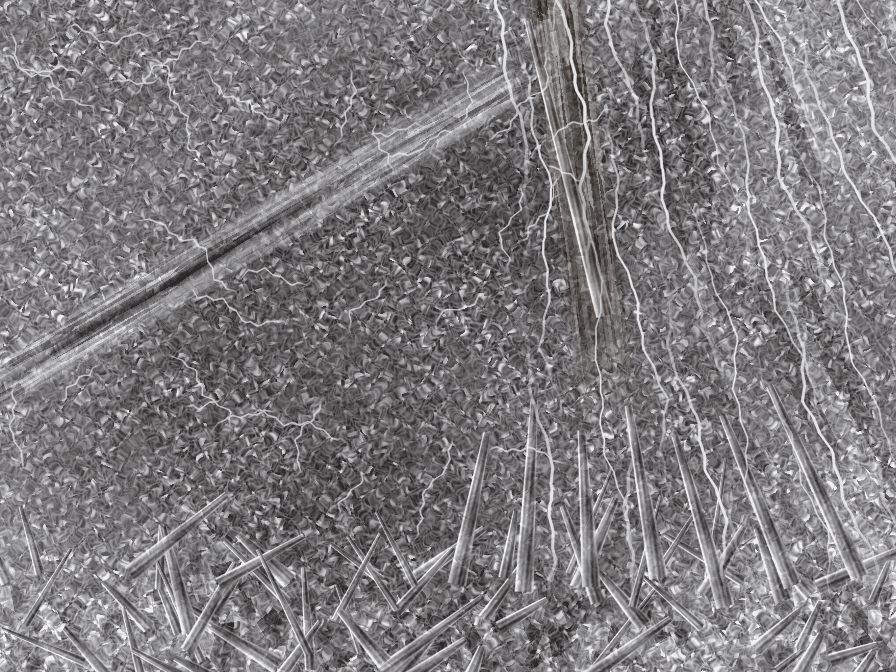
A WebGL 1 fragment shader for this texture:

```glsl
precision highp float;
// Sheet of frosted ice: fine cellular grain, two streaked fracture bands,
// a fan of jagged cracks on the right and crystal shards along the bottom.
// Brightness is layered as one value, then tinted warm in the darks.
uniform vec2 u_resolution;

float hash(vec2 p) {
  return fract(sin(dot(p, vec2(127.1, 311.7))) * 43758.5);
}

// x: distance to the nearest cell point, y: random value of that cell
vec2 cells(vec2 p) {
  vec2 base = floor(p);
  vec2 best = vec2(9.0, 0.0);
  for (int j = -1; j <= 1; j++) {
    for (int i = -1; i <= 1; i++) {
      vec2 id = base + vec2(float(i), float(j));
      vec2 point = id + vec2(hash(id), hash(id + 57.3));
      float d = distance(p, point);
      if (d < best.x) best = vec2(d, hash(id + 19.7));
    }
  }
  return best;
}

// Coverage of a shape of half width w, softened over a pixel
float cover(float d, float w) {
  float blur = 0.8 / u_resolution.y;
  return 1.0 - smoothstep(w - blur, w + blur, abs(d));
}

// Layered triangle waves for the jagged path of a crack
float jag(float t, float seed) {
  vec3 wave = abs(fract(t * vec3(2.1, 6.3, 21.0) + seed * vec3(7.0, 13.0, 29.0)) - 0.5) - 0.25;
  return dot(wave, vec3(1.0, 0.4, 0.13));
}

// Coordinates along and across an axis
vec2 local(vec2 p, vec2 start, vec2 dir) {
  p -= start;
  return vec2(dot(p, dir), dot(p, vec2(-dir.y, dir.x)));
}

float streaks(vec2 q) {
  return 0.55 * cells(q * vec2(7.0, 230.0)).y + 0.45 * cells(q * vec2(11.0, 95.0) + 9.0).y;
}

// Tapered crystal with a lit and a shaded side; ice holds tone and clearness
void shard(inout vec2 ice, vec2 p, vec2 foot, vec2 tip, float w) {
  float len = distance(foot, tip);
  vec2 q = local(p, foot, (tip - foot) / len);
  float halfWidth = w * (1.0 - 0.6 * clamp(q.x / len, 0.0, 1.0));
  float side = q.y / halfWidth;
  float facet = 0.34 + 0.24 * smoothstep(-0.3, 0.2, side) + 0.08 * sin(q.y * 900.0 + q.x * 45.0);
  facet += 0.45 * smoothstep(0.55, 0.9, side) + 0.28 * smoothstep(0.6, 0.9, -side);
  facet += 0.1 * sin(q.x * 60.0 + foot.x * 90.0);
  float mask = cover(q.y, halfWidth) * cover(q.x - 0.5 * len, 0.5 * len);
  ice = mix(ice, vec2(facet, 0.75), 0.85 * mask);
}

void main() {
  vec2 p = gl_FragCoord.xy / u_resolution.y;

  // Broad cloudy tone, darker in the middle
  float cloud = sin(p.x * 7.0 + 2.0 * sin(p.y * 5.0)) + sin(p.y * 11.0 - p.x * 5.0 + 1.5 * sin(p.x * 9.0));
  float patches = sin(p.x * 31.0 + 2.0 * sin(p.y * 23.0)) * sin(p.y * 37.0 + 2.0 * sin(p.x * 19.0));
  float tone = 0.4 + 0.025 * cloud + 0.025 * patches + 0.16 * smoothstep(0.2, 0.85, distance(p, vec2(0.62, 0.5)));

  // Stretched sheen that follows the fan of cracks
  float fan = p.x - (1.0 - p.y) * (0.15 + 0.5 * (p.x - 0.85));
  tone += smoothstep(0.84, 0.95, fan) * 0.18 * (cells(vec2(fan * 45.0, p.y * 4.0)).y - 0.5);

  // Long fracture bands
  vec2 q = local(p, vec2(0.0, 0.427), normalize(vec2(0.773, 0.46)));
  float band = (1.0 - smoothstep(0.02, 0.045, abs(q.y))) * (1.0 - smoothstep(0.86, 0.92, q.x));
  float core = exp(-pow(q.y / 0.01, 2.0)) * (1.0 - smoothstep(0.35, 0.85, q.x));
  tone = mix(tone, 0.34 + 0.56 * streaks(q) - 0.32 * core, 0.9 * band);
  q = local(p, vec2(0.825, 1.0), normalize(vec2(0.075, -0.55)));
  float rift = (1.0 - smoothstep(0.03, 0.048, abs(q.y))) * (1.0 - smoothstep(0.45, 0.65, q.x));
  tone = mix(tone, 0.1 + 0.56 * streaks(q), 0.9 * rift);

  // Crumbled facets toward the bottom
  float low = 1.0 - smoothstep(0.03, 0.28, p.y + 0.03 * sin(p.x * 13.0));
  vec2 crumb = cells(vec2(p.x * 48.0 + p.y * 12.0, p.y * 30.0 - p.x * 9.0));
  tone += low * (0.3 * (crumb.y - 0.45) + 0.2 * (crumb.x - 0.4));

  // Small crystals at the bottom, then tall ones standing above them
  vec2 ice = vec2(tone, 0.55 * max(band, rift));
  shard(ice, p, vec2(0.9, 0.53), vec2(0.785, 0.97), 0.013);
  for (int i = 0; i < 64; i++) {
    float n = float(i);
    float lift = hash(vec2(n, 2.0));
    vec2 foot = vec2(1.45 * hash(vec2(n, 1.0)) - 0.05, 0.2 * lift - 0.05);
    float lean = 2.6 * (hash(vec2(n, 3.0)) - 0.5);
    float len = 0.06 + 0.13 * hash(vec2(n, 4.0));
    shard(ice, p, foot, foot + len * vec2(sin(lean), cos(lean)), 0.006 + 0.008 * hash(vec2(n, 5.0)));
  }
  for (int i = 0; i < 7; i++) {
    float n = float(i);
    vec2 foot = vec2(0.68 + 0.1 * n, 0.09 + 0.06 * hash(vec2(n, 8.0)));
    shard(ice, p, foot, foot + vec2(0.045 - 0.03 * n, 0.22 + 0.12 * hash(vec2(n, 9.0))), 0.014);
  }

  // Fine clumped grain, subdued on clear ice
  vec2 bent = p + 0.003 * sin(p.yx * 190.0 + 3.0 * sin(p * 83.0));
  vec2 speck = cells(bent * 125.0);
  float grain = 0.52 * (speck.y * speck.y - 0.3) * (1.0 - smoothstep(0.15, 0.75, speck.x));
  grain += 0.3 * (cells(bent * 190.0 + 31.0).x - 0.45);
  tone = ice.x + grain * (1.0 - ice.y) * (1.0 + 0.3 * patches);

  // Fanning cracks on the right, crooked veins on the left
  float white = 0.0;
  for (int i = 0; i < 21; i++) {
    float n = float(i);
    float top = 0.74 + 0.03 * n + 0.03 * hash(vec2(n, 11.0));
    float path = top + (1.0 - p.y) * (0.1 + 0.7 * (top - 0.78)) + 0.06 * jag(p.y, hash(vec2(n, 12.0)));
    float glow = 0.5 + 0.45 * sin(p.y * 8.0 + n * 2.4);
    white = max(white, glow * cover(p.x - path, 0.001 + 0.0016 * hash(vec2(n, 13.0))) * smoothstep(0.05, 0.25, p.y));
  }
  for (int i = 0; i < 32; i++) {
    float n = float(i);
    float turn = 6.28 * hash(vec2(n, 21.0));
    vec2 start = vec2(0.82 * hash(vec2(n, 22.0)), 0.3 + 0.68 * hash(vec2(n, 23.0)));
    vec2 v = local(p, start, vec2(cos(turn), sin(turn)));
    float len = 0.07 + 0.14 * hash(vec2(n, 24.0));
    float ends = smoothstep(0.0, 0.02, v.x) * (1.0 - smoothstep(len - 0.04, len, v.x));
    white = max(white, 0.7 * ends * cover(v.y - 0.07 * jag(v.x * 2.0, hash(vec2(n, 25.0))), 0.0014));
  }
  tone = clamp(mix(tone, 0.95, white), 0.16, 0.95);

  vec3 warmDark = vec3(0.012, 0.0, -0.002) + rift * vec3(0.02, 0.0, -0.02);
  gl_FragColor = vec4(tone * vec3(0.99, 0.99, 1.005) + (1.0 - tone) * warmDark, 1.0);
}
```
